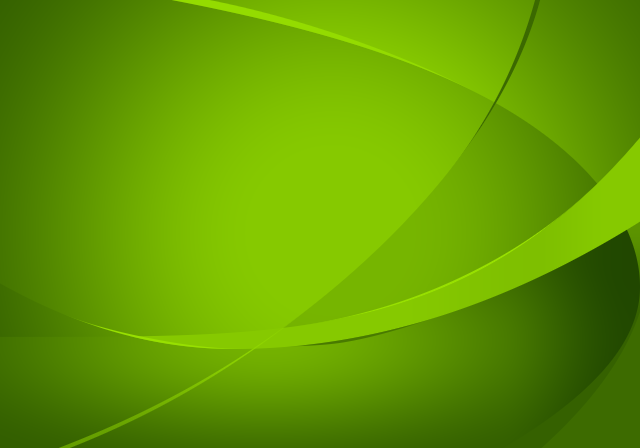
A Shadertoy shader for this background:

```glsl
// Signed distance in pixels to the zero line of a field
float pixelDistance(float field) {
    return field / max(length(vec2(dFdx(field), dFdy(field))), 1e-6);
}

float cover(float d) {
    return clamp(d + 0.5, 0.0, 1.0);
}

// Tapered stroke on the positive side of an edge; width is in canvas heights
float stroke(float d, float width) {
    float w = width * iResolution.y;
    return clamp(min(d, w - d) + 0.5, 0.0, 1.0) * min(w, 1.0);
}

// Rises from start to peak, then falls to end
float swell(float start, float peak, float end, float x) {
    return smoothstep(start, peak, x) * (1.0 - smoothstep(peak, end, x));
}

// Large rounded arc, positive outside
float arcField(vec2 p) {
    float h = p.y - 0.359;
    float bend = h > 0.0 ? 1.244 * h * h + 3.18 * pow(h, 6.0) : 1.66 * h * h;
    return p.x - 1.0 + bend;
}

// Falling diagonal, positive to the right
float diagonalField(vec2 p) {
    float t = 1.0 - p.y;
    return p.x - 0.844 + 0.19 * t + 0.478 * t * t + 0.0845 * pow(t, 8.0);
}

// Rising sweep, positive above
float sweepField(vec2 p) {
    return p.y - 0.248 - 0.445 * pow(p.x, 3.8);
}

// Shallow bowl, positive above
float bowlField(vec2 p) {
    float u = p.x - 0.365;
    return p.y - 0.221 - (u > 0.0 ? 0.705 : 1.1) * u * u;
}

// Green ramp from forest to lime
vec3 greenTone(float v) {
    return vec3(max(0.78 * v - 0.09, 0.0), v, 0.0);
}

void mainImage(out vec4 fragColor, in vec2 fragCoord) {
    vec2 p = fragCoord / iResolution.xy;

    float arc = pixelDistance(arcField(p));
    float diagonal = pixelDistance(diagonalField(p));
    float sweep = pixelDistance(sweepField(p));
    float bowl = pixelDistance(bowlField(p));
    float corner = pixelDistance(p.x - 0.846 - 0.78 * p.y + 0.9 * p.y * p.y);

    float outside = cover(arc);
    float right = cover(diagonal);
    float aboveSweep = cover(sweep);
    float aboveBowl = cover(bowl);

    // Upper field: central glow with translucent panels
    float radius = length((p - vec2(0.52, 0.48)) * vec2(1.43, 1.0));
    float upper = mix(0.79, 0.37, smoothstep(0.15, 1.0, radius));
    upper += mix(-0.08 * right, mix(0.09, 0.04, right), outside);
    upper -= 0.03 * (1.0 - aboveBowl);

    // Lower field: glow under the bowl, deep shade at the right
    float spread = length((p - vec2(0.42, 0.24)) * vec2(1.8, 3.3));
    float lower = mix(0.70, 0.37, smoothstep(0.0, 1.1, spread));
    lower -= 0.09 * smoothstep(0.78, 0.98, p.x);
    float margin = mix(0.42, 0.62, smoothstep(0.28, 0.5, p.y));
    margin -= 0.04 * (1.0 - cover(corner));
    lower = mix(lower, margin, outside);

    // Bright ribbon between the bowl and the sweep
    float ribbon = 0.79 - 0.04 * swell(0.6, 0.84, 0.96, p.x);
    float tone = mix(mix(lower, ribbon, aboveBowl), upper, aboveSweep);

    // Lit and shaded rims
    float arcWidth = 0.016 * (1.0 - smoothstep(0.35, 0.78, p.x)) * step(0.6, p.y);
    tone = mix(tone, 0.86, stroke(arc, arcWidth));
    tone = mix(tone, 0.41, stroke(-diagonal, 0.011 * smoothstep(0.6, 1.0, p.y)));
    float tailWidth = 0.009 * (1.0 - smoothstep(0.0, 0.34, p.y));
    tone = mix(tone, mix(0.62, 0.84, smoothstep(0.0, 0.25, p.y)), stroke(diagonal, tailWidth));
    tone = mix(tone, 0.88, stroke(sweep, 0.005 * swell(0.44, 0.72, 0.95, p.x)));
    tone = mix(tone, 0.88, stroke(bowl, 0.005 * swell(0.09, 0.24, 0.41, p.x)));
    tone = mix(tone, 0.48, stroke(-bowl, 0.006 * swell(0.44, 0.54, 0.7, p.x)));

    fragColor = vec4(greenTone(tone), 1.0);
}
```
